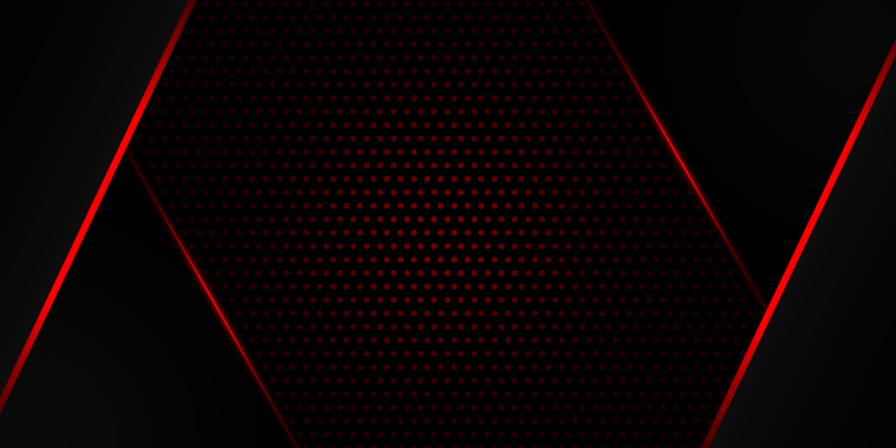
Reproduce this background procedurally as a Shadertoy shader.

```glsl
const vec3 RED = vec3(1.0, 0.0, 0.0);
const vec3 PANEL_GREY = vec3(0.055, 0.050, 0.050);
const vec3 CORNER_GREY = vec3(0.040);

// Beam lines, each from its lower to its upper end
const vec2 LEFT_LOW = vec2(0.000, 0.094), LEFT_HIGH = vec2(0.430, 1.000);
const vec2 RIGHT_LOW = vec2(1.573, 0.000), RIGHT_HIGH = vec2(2.000, 0.896);
const vec2 THIN_LEFT_LOW = vec2(0.664, 0.000), THIN_LEFT_HIGH = vec2(0.292, 0.648);
const vec2 THIN_RIGHT_LOW = vec2(1.706, 0.318), THIN_RIGHT_HIGH = vec2(1.310, 1.000);
const vec2 LEFT_HOT = vec2(0.208, 0.531), RIGHT_HOT = vec2(1.797, 0.479);
const vec2 THIN_LEFT_HOT = vec2(0.482, 0.323), THIN_RIGHT_HOT = vec2(1.510, 0.648);
const float THICK_HALF = 0.0078;
const float THIN_HALF = 0.0030;
const float THICK_REACH = 0.42;
const float THIN_REACH = 0.19;

// Staggered dot grid
const float DOT_PITCH = 0.03003;
const float DOT_RADIUS = 0.0068;
const vec2 DOT_ORIGIN = vec2(0.7135, 0.6607);
const vec2 DOT_GLOW_CENTER = vec2(0.98, 0.49);
const float DOT_GLOW_RADIUS = 0.32;
const float DOT_BASE = 0.09;
const float DOT_GAIN = 0.33;

// Signed distance to a line, positive on its right side
float lineSide(vec2 p, vec2 low, vec2 high) {
    vec2 dir = normalize(high - low);
    return dot(p - low, vec2(dir.y, -dir.x));
}

// Coverage of the area where distance is positive
float cover(float distance, float pixel) {
    return smoothstep(-pixel, pixel, distance);
}

float falloff(float distance, float reach) {
    float x = distance / reach;
    return exp(-x * x);
}

float dotMask(vec2 p, float pixel) {
    vec2 grid = (p - DOT_ORIGIN) / DOT_PITCH;
    float row = floor(grid.y + 0.5);
    grid.x += 0.5 * mod(row, 2.0);
    vec2 cell = fract(grid + 0.5) - 0.5;
    return cover(DOT_RADIUS - length(cell) * DOT_PITCH, pixel);
}

void mainImage(out vec4 fragColor, in vec2 fragCoord) {
    vec2 p = fragCoord / iResolution.y;
    p.x += 1.0 - 0.5 * iResolution.x / iResolution.y;
    float pixel = 0.75 / iResolution.y;

    float left = lineSide(p, LEFT_LOW, LEFT_HIGH);
    float right = lineSide(p, RIGHT_LOW, RIGHT_HIGH);
    float thinLeft = lineSide(p, THIN_LEFT_LOW, THIN_LEFT_HIGH);
    float thinRight = lineSide(p, THIN_RIGHT_LOW, THIN_RIGHT_HIGH);

    // Dotted hexagon, brightest in the middle
    float glow = falloff(length(p - DOT_GLOW_CENTER), DOT_GLOW_RADIUS);
    vec3 color = RED * dotMask(p, pixel) * (DOT_BASE + DOT_GAIN * glow);

    // Inner triangular panels
    vec3 lowerPanel = CORNER_GREY * falloff(length(p - vec2(0.05, 0.0)), 0.38);
    vec3 upperPanel = 0.6 * CORNER_GREY * falloff(length(p - vec2(1.9, 0.9)), 0.35);
    color = mix(color, lowerPanel, cover(-thinLeft, pixel));
    color = mix(color, upperPanel, cover(thinRight, pixel));

    // Thin beams: a sharp core over a soft dim band
    float leftHeat = 0.18 + 0.8 * falloff(length(p - THIN_LEFT_HOT), THIN_REACH);
    float rightHeat = 0.18 + 0.8 * falloff(length(p - THIN_RIGHT_HOT), THIN_REACH);
    float leftBeam = cover(THIN_HALF - abs(thinLeft), 2.0 * pixel);
    float rightBeam = cover(THIN_HALF - abs(thinRight), 2.0 * pixel);
    leftBeam = max(leftBeam, 0.4 * falloff(thinLeft, 0.009));
    rightBeam = max(rightBeam, 0.4 * falloff(thinRight, 0.009));
    color = max(color, RED * leftBeam * leftHeat);
    color = max(color, RED * rightBeam * rightHeat);

    // Outer panels, lit along the thick beams
    color = mix(color, PANEL_GREY * exp(left / 0.20), cover(-left, pixel));
    color = mix(color, PANEL_GREY * exp(-right / 0.20), cover(right, pixel));

    // Thick beams
    float leftPower = min(1.0, 1.35 * falloff(length(p - LEFT_HOT), THICK_REACH));
    float rightPower = min(1.0, 1.35 * falloff(length(p - RIGHT_HOT), THICK_REACH));
    color = mix(color, RED * leftPower, cover(THICK_HALF - abs(left), 1.5 * pixel));
    color = mix(color, RED * rightPower, cover(THICK_HALF - abs(right), 1.5 * pixel));

    fragColor = vec4(color, 1.0);
}
```
